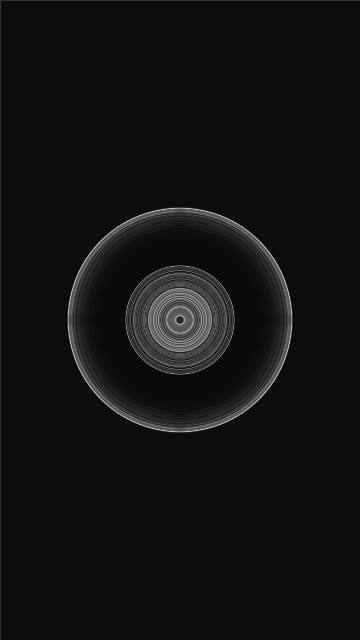
This background is drawn by a Shadertoy shader. Its source:

```glsl
// Draws a grooved grey disc inside a thin glowing ring on a near-black field.

float hash(float n) {
    return fract(sin(n * 127.1) * 43758.5);
}

// One-dimensional gradient noise, about -1 to 1.
float gradientNoise(float x) {
    float cell = floor(x), f = x - cell;
    float a = (hash(cell) * 2.0 - 1.0) * f;
    float b = (hash(cell + 1.0) * 2.0 - 1.0) * (f - 1.0);
    return 2.0 * mix(a, b, f * f * f * (f * (f * 6.0 - 15.0) + 10.0));
}

// Fine concentric grooves in layers of rising frequency.
float grooves(float r) {
    float sum = 0.0;
    for (int i = 0; i < 3; i++) {
        float k = float(i);
        sum += gradientNoise(r * (130.0 + 110.0 * k) + 17.3 * k);
    }
    return sum;
}

float line(float r, float radius, float width) {
    float d = (r - radius) / width;
    return exp(-d * d);
}

float inside(float r, float radius, float aa) {
    return 1.0 - smoothstep(radius - aa, radius + aa, r);
}

void mainImage(out vec4 fragColor, in vec2 fragCoord) {
    float unit = min(iResolution.x, iResolution.y);
    vec2 p = (fragCoord - 0.5 * iResolution.xy) / unit;
    float r = length(p);
    float aa = 0.75 / unit;
    float groove = grooves(r);
    float grey = 0.047;

    // Outer ring: a bright rim that fades inward, with ticks on the axes.
    float ring = inside(r, 0.312, aa);
    float depth = max(0.312 - r, 0.0);
    float glow = 0.36 * exp(-depth * 38.0) * smoothstep(0.1, 0.045, depth);
    float axis = smoothstep(0.025, 0.005, min(abs(p.x), abs(p.y)));
    float ticks = 1.0 - 0.45 * axis * (0.5 + 0.5 * sin(r * 900.0));
    grey -= 0.008 * ring;
    grey += ring * glow * ticks * (1.0 + 0.4 * groove);
    grey += 0.36 * line(r, 0.3105, 0.0018) + 0.12 * line(r, 0.302, 0.002);

    // Inner disc: a dim outer band, a bright middle band and a small core.
    float tone = mix(0.25, 0.43, inside(r, 0.0885, 0.003));
    tone = mix(tone, 0.31, inside(r, 0.056, 0.004));
    tone = mix(tone, 0.37, inside(r, 0.037, 0.002));
    tone = max(tone + 0.19 * groove, 0.07);
    tone += 0.22 * line(r, 0.087, 0.002) + 0.25 * line(r, 0.037, 0.002);
    tone += 0.2 * line(r, 0.012, 0.002) - 0.25 * line(r, 0.006, 0.003);
    tone -= 0.14 * line(r, 0.147, 0.002);
    grey = mix(grey, tone, inside(r, 0.150, aa));
    grey += 0.45 * line(r, 0.1505, 0.0014);

    // Faint hairline along the left and top edges.
    vec2 edge = vec2(fragCoord.x, iResolution.y - fragCoord.y) / unit;
    grey += 0.16 * (1.0 - smoothstep(0.001, 0.0035, min(edge.x, edge.y)));

    fragColor = vec4(vec3(clamp(grey, 0.0, 1.0)), 1.0);
}
```
